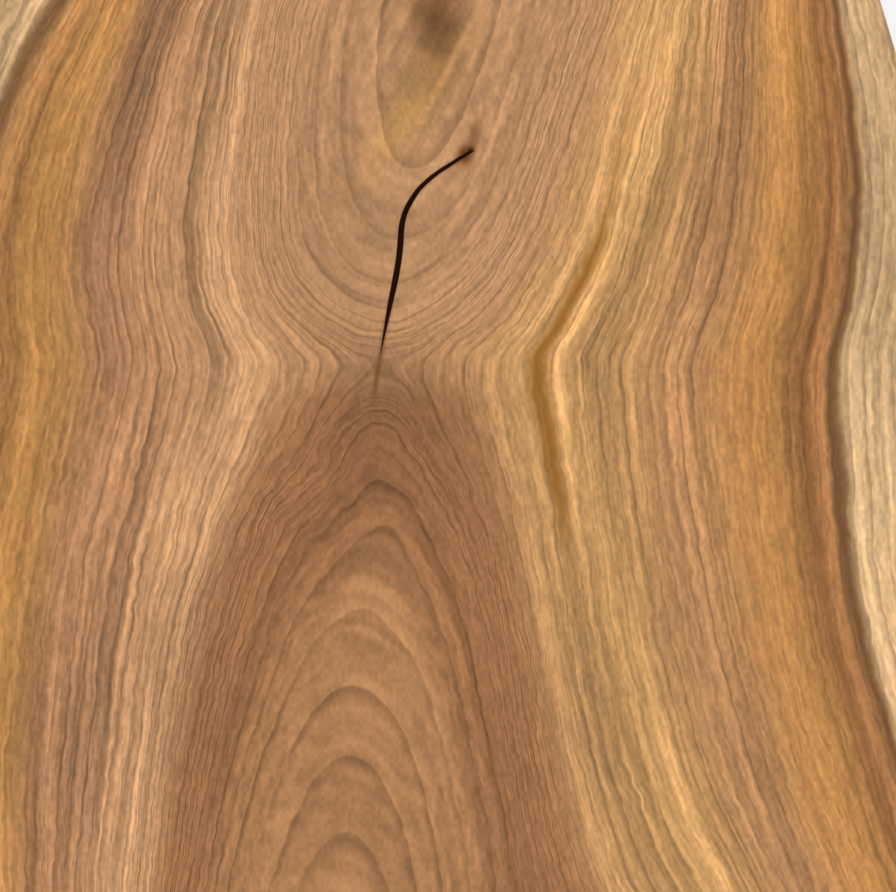
Write a Shadertoy shader that draws this texture.

```glsl
// A sawn walnut slab: long grain pinched between a knot (U rings above) and
// arches below. One saddle-shaped field gives every growth line; colour bands,
// rings, fibres and a gum streak follow it, and a crack splits the knot.
#define PINCH vec2(0.427, 0.59)
#define PINCH_SOFT 0.03
#define RING_COUNT 54.0
#define RING_DEPTH 0.24
#define GRAIN_DEPTH 0.19
#define FIBRE_DEPTH 0.16
#define WOBBLE 0.007
#define GUM_X 0.603
#define RIM_LEFT -0.03
#define RIM_RIGHT 0.932

float hash(vec2 p) {
  vec3 q = fract(p.xyx * 0.1031);
  q += dot(q, q.yzx + 33.33);
  return fract((q.x + q.y) * q.z);
}

float noise(vec2 p) {
  vec2 i = floor(p), f = fract(p);
  f = f * f * (3.0 - 2.0 * f);
  return mix(mix(hash(i), hash(i + vec2(1, 0)), f.x),
             mix(hash(i + vec2(0, 1)), hash(i + vec2(1, 1)), f.x), f.y);
}

float fbm(vec2 p) {
  float sum = 0.0, amp = 0.5;
  for (int i = 0; i < 4; i++) {
    sum += amp * noise(p);
    p = p * 2.03 + 17.3;
    amp *= 0.5;
  }
  return sum;
}

float bump(float x, float width) { return exp(-x * x / (width * width)); }
float blob(vec2 d, vec2 size) { return exp(-dot(d / size, d / size)); }
float softRamp(float d) { return length(vec2(max(d, 0.0), PINCH_SOFT)) - PINCH_SOFT; }

// Saddle field: negative inside knot and arches, positive in the long grain
float saddle(vec2 p, out float side) {
  float up = softRamp(p.y - PINCH.y), down = softRamp(PINCH.y - p.y);
  float left = 1.0 - smoothstep(0.05, 0.35, p.x);
  float x = p.x - left * (0.38 * up * up + 0.08 * down * down);
  x += smoothstep(0.7, 0.97, p.x) * 0.7 * up * up;
  x -= smoothstep(0.45, 0.9, p.x) * 0.4 * down * down;
  float w = x - (0.385 + 0.07 * p.y + 0.3 * up * up);
  side = w < 0.0 ? -1.0 : 1.0;
  return w * w - 0.03 * (1.0 - exp(-up * 10.0)) - down * (0.106 - 0.062 * down);
}

// Wood tone across the slab, by grain position at the pinch
vec3 woodTone(float x) {
  vec4 stops[11] = vec4[11](
    vec4(-0.05, 0.79, 0.64, 0.47), vec4(0.0, 0.69, 0.49, 0.3),
    vec4(0.05, 0.79, 0.57, 0.33), vec4(0.13, 0.66, 0.48, 0.34),
    vec4(0.28, 0.78, 0.59, 0.42), vec4(0.42, 0.72, 0.53, 0.37),
    vec4(0.65, 0.8, 0.61, 0.39), vec4(0.76, 0.71, 0.52, 0.35),
    vec4(0.85, 0.77, 0.55, 0.32), vec4(0.915, 0.65, 0.45, 0.28),
    vec4(0.948, 0.87, 0.71, 0.52));
  vec3 tone = stops[0].yzw;
  for (int i = 1; i < 11; i++)
    tone = mix(tone, stops[i].yzw, smoothstep(stops[i - 1].x, stops[i].x, x));
  return tone;
}

void mainImage(out vec4 fragColor, in vec2 fragCoord) {
  vec2 p = fragCoord / iResolution.xy;
  float pixel = 1.0 / iResolution.y;

  // Uneven growth, strongest in the crown of the arches
  float crown = blob(p - vec2(0.42, 0.47), vec2(0.17, 0.11));
  vec2 sway = vec2(fbm(p * vec2(9, 6)), fbm(p * vec2(14, 11) + 40.0)) - 0.47;
  vec2 g = p + sway * vec2(2.0, 1.5) * WOBBLE;
  g += vec2(0.003 * noise(p * vec2(40, 75)), sway.y * 0.08 * crown);

  float side, field = saddle(g, side);
  float grain = field / sqrt(abs(field) + 0.01);
  float across = PINCH.x + side * sqrt(max(field, 0.0));
  float inside = 1.0 - smoothstep(-0.004, 0.012, field);
  float straight = smoothstep(0.0, 0.03, field);
  float below = 1.0 - smoothstep(0.53, 0.6, p.y);

  // Broad tones: long grain, arch heart and shoulders, knot
  vec3 col = woodTone(across);
  float shoulder = smoothstep(-0.024, -0.012, field) * (1.0 - smoothstep(0.0, 0.02, field));
  col = mix(col, vec3(0.7, 0.505, 0.34), inside * below);
  col = mix(col, vec3(0.57, 0.39, 0.26), shoulder * below * (0.6 + 0.2 * crown));
  col = mix(col, vec3(0.74, 0.56, 0.4), 0.75 * inside * smoothstep(0.58, 0.66, p.y));
  vec2 gold = p - vec2(0.465, 0.885);
  gold.x -= 0.65 * gold.y;
  col = mix(col, vec3(0.81, 0.61, 0.36), 0.8 * blob(gold, vec2(0.028, 0.075)));
  col = mix(col, vec3(0.45, 0.29, 0.16), 0.7 * blob(p - vec2(0.487, 0.99), vec2(0.028, 0.06)));
  col *= 1.0 - 0.1 * blob(p - vec2(0.43, 0.57), vec2(0.07, 0.06));
  col *= 0.93 + 0.15 * fbm(p * vec2(6, 4) + 8.0);

  // Grain stripes at three widths
  float along = p.x * 3.0 + p.y * 1.6;
  float stripes = 0.36 * noise(vec2(grain * 42.0, along))
    + 0.36 * noise(vec2(grain * 110.0, along * 1.7 + 9.0))
    + 0.28 * noise(vec2(grain * 230.0, along * 4.0 + 31.0));
  float calm = bump(across - 0.05, 0.045) + bump(across - 0.85, 0.05) + bump(across - 0.52, 0.06);
  calm = straight * min(calm, 1.0);
  col *= 1.0 + GRAIN_DEPTH * (0.7 + 1.1 * straight - calm) * (stripes - 0.5) * 2.0;
  float gather = noise(vec2((p.x - 0.5 * p.y) * 130.0, p.y * 5.0)) - 0.5;
  col *= 1.0 + 0.3 * gather * blob(p - vec2(0.48, 0.95), vec2(0.06, 0.1));

  // Growth rings: slow shade ending in a fine dark line
  float phase = grain * RING_COUNT + 2.2 * noise(vec2(grain * 14.0, along));
  float ring = fract(phase), blur = min(fwidth(phase), 0.4);
  float strength = 0.2 + 0.8 * noise(vec2(floor(phase) * 3.7, along * 2.0));
  float line = 0.35 * ring * ring + 0.65 * smoothstep(0.7 - blur, 0.93, ring);
  line *= 1.0 - smoothstep(0.97 - blur, 1.0, ring);
  col *= 1.0 - RING_DEPTH * strength * line * (1.0 - 0.5 * calm);

  // Short fibres and pores
  float fibre = noise(vec2(grain * 320.0, p.y * 60.0 + p.x * 25.0)) - 0.5;
  float pores = noise(p * vec2(300, 190)) - 0.5;
  col *= 1.0 + FIBRE_DEPTH * fibre + 0.1 * pores;

  // Dark rims beside the pale sapwood
  float rim = 0.7 * bump(across - RIM_LEFT, 0.012) + 0.8 * bump(across - RIM_RIGHT, 0.007)
    + 0.35 * bump(across - 0.9, 0.006);
  col = mix(col, vec3(0.37, 0.23, 0.13), rim * (0.6 + 0.5 * stripes));

  // Gum streak along the right-hand bend
  float gum = smoothstep(0.36, 0.46, p.y) * (1.0 - 0.7 * smoothstep(0.7, 0.79, p.y));
  gum *= (1.0 - smoothstep(0.84, 0.92, p.y)) * bump(across - GUM_X, 0.01);
  col = mix(col, vec3(0.56, 0.36, 0.13), 0.75 * gum);

  // Crack, with a small brown knot at its upper end
  float bend = clamp(p.y - 0.74, 0.0, 0.09);
  float crackX = 0.426 + 0.17 * (p.y - 0.61) + 7.6 * bend * bend + 0.02 * sway.x;
  float gap = abs(p.x - crackX) / length(vec2(1.0, 0.17 + 15.2 * bend));
  float halfWidth = 0.0033 * smoothstep(0.58, 0.7, p.y) * (1.0 - 6.0 * bend);
  float open = smoothstep(0.59, 0.62, p.y) * (1.0 - smoothstep(0.828, 0.838, p.y));
  float hair = smoothstep(0.54, 0.57, p.y) * (1.0 - smoothstep(0.85, 0.88, p.y));
  col = mix(col, vec3(0.36, 0.21, 0.11), 0.45 * hair * bump(gap, 0.003));
  col = mix(col, vec3(0.36, 0.19, 0.07), 0.9 * blob(p - vec2(0.519, 0.826), vec2(0.009, 0.011)));
  open *= 1.0 - smoothstep(halfWidth - pixel, halfWidth + pixel, gap);
  col = mix(col, vec3(0.12, 0.065, 0.04), open);

  // Bare backdrop past the upper right edge
  float edge = p.x - 0.982 - 0.3 * (1.0 - p.y);
  col = mix(col, vec3(0.96), smoothstep(-pixel, pixel, edge));
  fragColor = vec4(clamp(col, 0.0, 1.0), 1.0);
}
```
